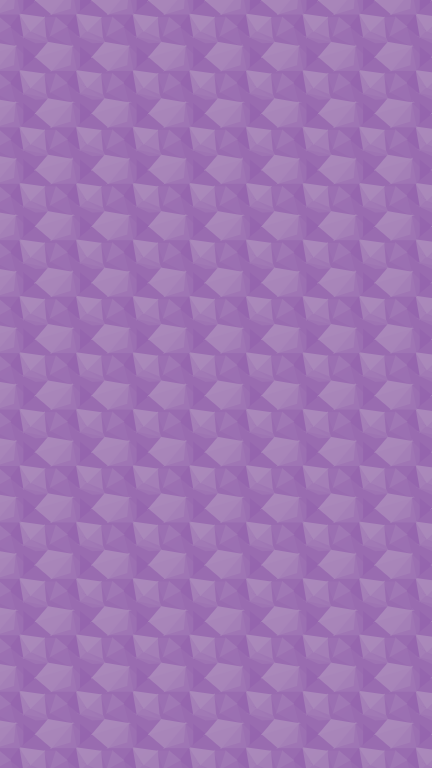
This pattern is drawn by a WebGL 1 fragment shader. Its source:

```glsl
precision highp float;
// Faceted purple wallpaper: a seamless low-poly tile holding a large and a
// small gem with shaded triangles between them. Each facet is a triangle
// wrapped around its own centre, painted in order onto one tone value.
uniform vec2 u_resolution;

// Signed distance to the line a-b, positive on the side of c.
float sideDistance(vec2 p, vec2 a, vec2 b, vec2 c) {
  vec2 normal = normalize(vec2(a.y - b.y, b.x - a.x));
  return dot(p - a, normal) * sign(dot(c - a, normal));
}

// Paints a repeating triangle; its edge overlaps neighbours by a pixel.
void facet(inout float tone, vec2 p, float pixel, vec2 a, vec2 b, vec2 c, float shade) {
  vec2 centre = (a + b + c) / 3.0;
  vec2 q = centre + fract(p - centre + 0.5) - 0.5;
  float inside = min(sideDistance(q, a, b, c),
                 min(sideDistance(q, b, c, a), sideDistance(q, c, a, b)));
  float slope = 0.12 * dot(q - centre, vec2(-0.6, -0.8));
  tone = mix(tone, shade + slope, clamp(inside / pixel + 0.9, 0.0, 1.0));
}

void main() {
  // Tile space: y points down from the top edge, 7.63 tiles across.
  vec2 fromTop = vec2(gl_FragCoord.x, u_resolution.y - gl_FragCoord.y);
  vec2 p = fromTop / u_resolution.x * vec2(7.63, 7.655) - vec2(0.63, 0.01);
  float pixel = 7.64 / u_resolution.x;

  // Corners shared by the facets.
  vec2 gemLeft = vec2(0.0);
  vec2 gemTop = vec2(0.22, -0.26);
  vec2 gemRight = vec2(0.64, -0.19);
  vec2 gemCorner = vec2(0.61, 0.14);
  vec2 gemFoot = vec2(0.28, 0.24);
  vec2 joint = vec2(0.72, 0.24);
  vec2 smallRight = vec2(1.15, 0.30);
  vec2 smallCorner = vec2(1.18, 0.65);
  vec2 smallPeak = vec2(0.91, 0.54);
  vec2 smallFoot = vec2(0.79, 0.65);
  vec2 nextTop = gemTop + vec2(1.0);
  vec2 shardTop = vec2(0.36, 0.30);
  vec2 shardFoot = vec2(0.26, 0.62);
  vec2 shardTip = vec2(0.55, 0.46);

  float tone = 0.06;

  // Dim background planes and the dark wedges pointing at the gems.
  facet(tone, p, pixel, gemRight, joint, vec2(0.86, 0.03), 0.20);
  facet(tone, p, pixel, gemLeft + vec2(1.0, 0.0), vec2(0.79, -0.17), vec2(0.79, 0.17), -0.14);
  facet(tone, p, pixel, smallRight - vec2(1.0, 0.0), shardTop, shardFoot, 0.20);
  facet(tone, p, pixel, shardTip, joint, smallFoot, -0.12);
  facet(tone, p, pixel, shardFoot, shardTip, gemRight + vec2(0.0, 1.0), 0.20);
  facet(tone, p, pixel, shardTop, shardFoot, shardTip, 0.46);

  // Small gem.
  facet(tone, p, pixel, joint, smallPeak, smallFoot, 0.66);
  facet(tone, p, pixel, smallFoot, smallPeak, nextTop, 0.48);
  facet(tone, p, pixel, smallFoot, nextTop, vec2(1.0, 0.75), 0.32);
  facet(tone, p, pixel, smallPeak, smallCorner, nextTop, 0.40);
  facet(tone, p, pixel, smallRight, smallCorner, smallPeak, 0.66);
  facet(tone, p, pixel, joint, smallRight, smallPeak, 0.96);

  // Large gem.
  facet(tone, p, pixel, gemRight, joint, gemFoot, 0.38);
  facet(tone, p, pixel, gemRight, gemCorner, gemFoot, 0.68);
  facet(tone, p, pixel, gemLeft, gemRight, gemFoot, 0.86);
  facet(tone, p, pixel, gemLeft, gemTop, gemRight, 0.96);

  vec3 shadow = vec3(0.595, 0.415, 0.688);
  vec3 light = vec3(0.668, 0.538, 0.733);
  gl_FragColor = vec4(mix(shadow, light, tone), 1.0);
}
```
